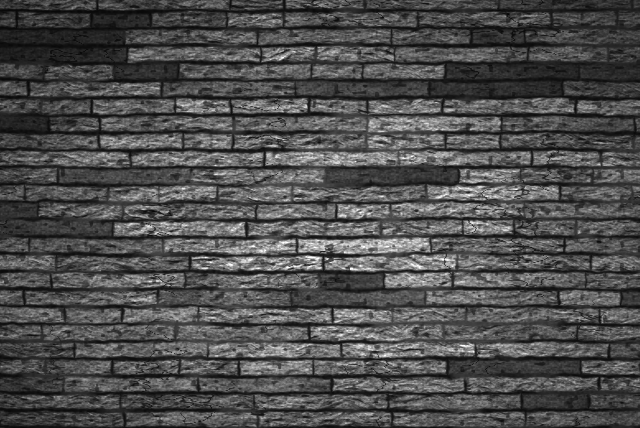
Reproduce this texture procedurally as a WebGL 2 fragment shader.

```glsl
#version 300 es
precision highp float;
// Weathered wall of long, thin grey bricks with dark ragged joints and a vignette.
uniform vec2 u_resolution;
out vec4 outColor;

float hash(vec2 p) {
  return fract(sin(dot(p, vec2(127.1, 311.7))) * 43758.5);
}

float noise(vec2 p) {
  vec2 i = floor(p), f = fract(p);
  f = f * f * (3.0 - 2.0 * f);
  return mix(mix(hash(i), hash(i + vec2(1, 0)), f.x),
             mix(hash(i + vec2(0, 1)), hash(i + vec2(1, 1)), f.x), f.y);
}

float fbm(vec2 p) {
  float sum = 0.0, amp = 0.5;
  for (int i = 0; i < 4; i++) {
    sum += amp * noise(p);
    p = mat2(1.7, 0.5, -0.5, 1.9) * p + 7.3;
    amp *= 0.55;
  }
  return sum;
}

// Returns brick id in xy and distance to the nearest joint in z
vec3 brick(vec2 p) {
  // Uneven courses and chipped edges
  p.y += 0.006 * (noise(p * vec2(7.0, 4.0)) - 0.5);
  p += 0.008 * (vec2(fbm(p * 55.0), fbm(p * vec2(38.0, 60.0) + 31.0)) - 0.5);

  float course = p.y * 24.6 + 0.02;
  float row = floor(course);
  float along = p.x * 3.2 + 0.5 * mod(row, 2.0) + 0.8 * hash(vec2(row, 3.0));
  float column = floor(along), x = fract(along);

  // Some bricks are broken into two shorter ones
  float pick = hash(vec2(column, row) + 17.0);
  float cut = pick < 0.3 ? 0.35 + pick : 1.0;
  float side = step(cut, x);
  float left = x - side * cut;
  float right = mix(cut, 1.0, side) - x;

  float endGap = min(left, right) / 3.2 + 0.0012;
  float bedGap = min(fract(course), 1.0 - fract(course)) / 24.6;
  return vec3(column + 0.5 * side, row, min(endGap, bedGap));
}

// Craggy stone relief, layered like split slate
float relief(vec2 p) {
  vec2 bend = vec2(0.0, 0.025 * noise(p * 16.0));
  float crag = 1.0 - abs(2.0 * fbm((p + bend) * vec2(22.0, 52.0)) - 1.0);
  return 0.65 * crag + 0.5 * fbm(p * vec2(65.0, 95.0));
}

void main() {
  vec2 p = gl_FragCoord.xy / u_resolution.y;
  float aspect = u_resolution.x / u_resolution.y;
  float pixel = 1.0 / u_resolution.y;

  vec3 b = brick(p);
  float character = hash(b.xy * 2.0 + 5.0);
  float smoothBrick = step(character, 0.13);

  // Face tone with stains, relief lit from above and fine grain
  float tone = mix(0.34, 0.51, hash(b.xy * 2.0 + 41.0));
  tone *= mix(1.0, 0.57, smoothBrick);
  tone *= 0.72 + 0.56 * fbm(p * vec2(9.0, 16.0));
  float height = relief(p);
  float slope = height - relief(p + vec2(-0.0012, 0.0032));
  float roughness = mix(1.2 + 1.5 * character, 0.7, smoothBrick);
  tone *= max(0.25, 1.0 + roughness * slope + 0.5 * (height - 0.72));
  tone *= 0.78 + 0.44 * noise(p * 260.0);

  // Pits and thin cracks
  float pits = smoothstep(0.72, 0.9, noise(p * vec2(75.0, 120.0) + 9.0));
  float crack = abs(fbm(p * vec2(13.0, 30.0) + 60.0) - 0.5);
  float cracked = smoothstep(0.5, 0.7, noise(p * 8.0 + 23.0));
  tone *= 1.0 - 0.45 * pits;
  tone *= 1.0 - 0.6 * cracked * (1.0 - smoothstep(0.004, 0.022, crack));

  // Joints vary in width, partly filled with pale mortar
  float gap = mix(0.0012, 0.0042, noise(p * vec2(14.0, 30.0) + 80.0));
  float face = smoothstep(gap - pixel, gap + 0.0018 + pixel, b.z);
  float filled = smoothstep(0.55, 0.85, noise(p * vec2(11.0, 24.0) + 50.0));
  float mortar = 0.05 + 0.06 * noise(p * 180.0) + 0.15 * filled;
  tone *= 0.8 + 0.2 * smoothstep(0.002, 0.009, b.z);
  float grey = mix(mortar, tone, face);

  // Light falls off from just right of the centre
  vec2 c = p - vec2(0.53 * aspect, 0.45);
  grey *= 1.22 * exp(-0.7 * c.x * c.x - 1.9 * c.y * c.y);
  outColor = vec4(vec3(clamp(grey, 0.0, 1.0)), 1.0);
}
```
